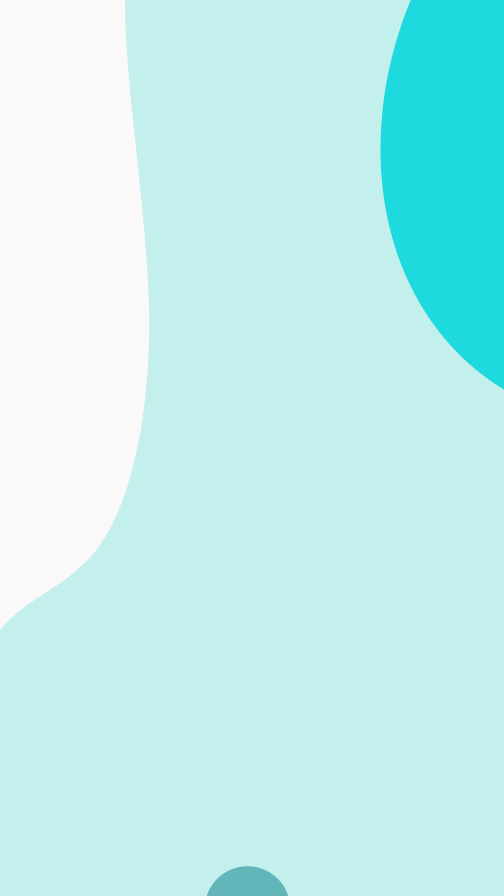
A Shadertoy shader for this background:

```glsl
// Flat pastel background with a white wave, a cyan blob and a teal disc.

vec2 bezier(vec2 a, vec2 b, vec2 c, vec2 d, float t) {
    float s = 1.0 - t;
    return s * s * s * a + 3.0 * s * s * t * b + 3.0 * s * t * t * c + t * t * t * d;
}

// Approximate signed distance to a descending curve, positive on its right.
// Past its ends the curve continues along its tangent.
float curveSide(vec2 p, vec2 a, vec2 b, vec2 c, vec2 d) {
    float low = 0.0, high = 1.0;
    for (int i = 0; i < 18; i++) {
        float mid = 0.5 * (low + high);
        if (bezier(a, b, c, d, mid).y > p.y) low = mid;
        else high = mid;
    }
    float t = 0.5 * (low + high), s = 1.0 - t;
    vec2 tangent = s * s * (b - a) + 2.0 * s * t * (c - b) + t * t * (d - c);
    vec2 offset = p - bezier(a, b, c, d, t);
    float slope = tangent.x / tangent.y;
    return (offset.x - offset.y * slope) / sqrt(1.0 + slope * slope);
}

// Edge of the white area, in three joined curves
float waveSide(vec2 p) {
    if (p.y > 1.130)
        return curveSide(p, vec2(0.248, 1.778), vec2(0.248, 1.593), vec2(0.296, 1.338), vec2(0.296, 1.130));
    if (p.y > 0.667)
        return curveSide(p, vec2(0.296, 1.130), vec2(0.296, 0.968), vec2(0.264, 0.759), vec2(0.174, 0.667));
    return curveSide(p, vec2(0.174, 0.667), vec2(0.116, 0.606), vec2(0.058, 0.595), vec2(0.0, 0.528));
}

// Left edge of the cyan blob, in two joined curves
float blobSide(vec2 p) {
    if (p.y > 1.481)
        return curveSide(p, vec2(0.815, 1.778), vec2(0.775, 1.681), vec2(0.755, 1.581), vec2(0.755, 1.481));
    return curveSide(p, vec2(0.755, 1.481), vec2(0.755, 1.273), vec2(0.847, 1.097), vec2(1.0, 1.005));
}

void mainImage(out vec4 fragColor, in vec2 fragCoord) {
    // Canvas is one unit wide and 16/9 units tall
    vec2 p = fragCoord / iResolution.xy * vec2(1.0, 16.0 / 9.0);
    float pixel = 1.0 / iResolution.x;

    vec3 color = vec3(0.765, 0.937, 0.929);
    color = mix(color, vec3(0.980, 0.973, 0.976), clamp(0.5 - waveSide(p) / pixel, 0.0, 1.0));
    color = mix(color, vec3(0.118, 0.855, 0.871), clamp(0.5 + blobSide(p) / pixel, 0.0, 1.0));

    // Disc rising from the bottom edge
    float disc = length(p - vec2(0.491, -0.026)) - 0.085;
    color = mix(color, vec3(0.385, 0.710, 0.725), clamp(0.5 - disc / pixel, 0.0, 1.0));

    fragColor = vec4(color, 1.0);
}
```
